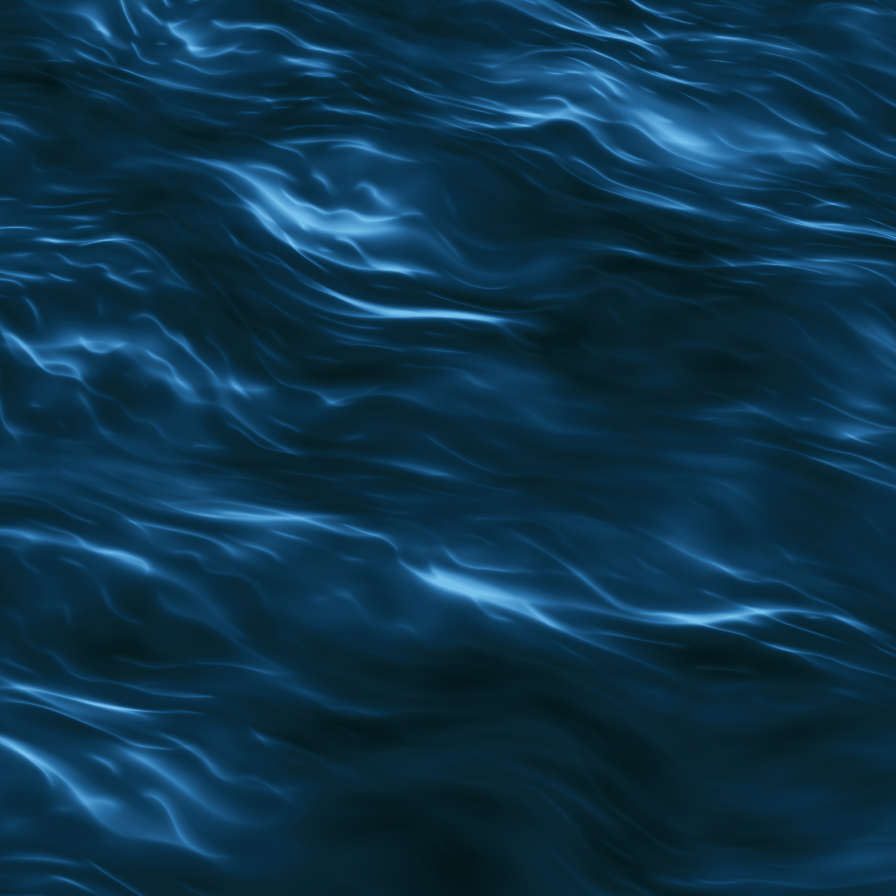
A WebGL 2 fragment shader for this texture:

```glsl
#version 300 es
precision highp float;

uniform vec2 u_resolution;
out vec4 fragColor;

const float TAU = 6.2831853;

vec2 gradientAt(vec2 cell) {
    float angle = TAU * fract(sin(dot(cell, vec2(127.1, 311.7))) * 43758.55);
    return vec2(cos(angle), sin(angle));
}

float gradientNoise(vec2 p) {
    vec2 cell = floor(p);
    vec2 f = p - cell;
    vec2 w = f * f * f * (f * (f * 6.0 - 15.0) + 10.0);
    float a = dot(gradientAt(cell), f);
    float b = dot(gradientAt(cell + vec2(1, 0)), f - vec2(1, 0));
    float c = dot(gradientAt(cell + vec2(0, 1)), f - vec2(0, 1));
    float d = dot(gradientAt(cell + vec2(1, 1)), f - vec2(1, 1));
    return mix(mix(a, b, w.x), mix(c, d, w.x), w.y);
}

// Stretches distance towards the horizon so that far waves shrink
vec2 toWaterPlane(vec2 uv, float nearScale, float recede) {
    float range = nearScale - recede * uv.y;
    return vec2((uv.x - 0.5) / range, -log(range) / recede);
}

vec2 tilt(vec2 p, float slope) {
    return vec2(p.x - slope * p.y, p.y + slope * p.x);
}

// Tapered crest: crisp on its near edge, fading softly up its back
float crest(vec2 p, float softness, float crispness) {
    float height = gradientNoise(p);
    float rise = gradientNoise(p + vec2(0.0, 0.1)) - height;
    float offset = sqrt(height * height + 0.0001) - 0.01;
    float falloff = height > 0.0 ? softness : crispness;
    return exp(-offset * falloff) * smoothstep(0.0, 0.11, rise);
}

float rippleSum(vec2 p, float gain) {
    float total = 0.0;
    float weight = 1.0;
    for (int i = 0; i < 3; i++) {
        total += weight * gradientNoise(p);
        p = tilt(p, 0.06) * 1.9 + vec2(13.7, 5.3);
        weight *= gain;
    }
    return total;
}

float crestSum(vec2 p, float gust) {
    float total = 0.0;
    float frequency = 1.0;
    float weight = 1.7;
    for (int i = 0; i < 3; i++) {
        float layer = float(i);
        vec2 q = tilt(p, 0.20 + 0.07 * layer);
        q = q * vec2(4.3, 14.0) * frequency + 17.3 * layer;
        total += weight * crest(q, 4.5, 12.0);
        frequency *= 1.85;
        weight *= 0.82;
    }
    return total * gust;
}

vec3 waterColor(float tone) {
    const vec3 shades[8] = vec3[8](
        vec3(0.01, 0.09, 0.11), vec3(0.03, 0.14, 0.18),
        vec3(0.03, 0.18, 0.27), vec3(0.05, 0.24, 0.37),
        vec3(0.10, 0.32, 0.49), vec3(0.14, 0.42, 0.63),
        vec3(0.29, 0.59, 0.80), vec3(0.46, 0.75, 0.92));
    const float stops[8] = float[8](-2.3, -1.17, -0.25, 0.46, 1.05, 1.6, 2.4, 3.7);
    vec3 color = shades[0];
    for (int i = 1; i < 8; i++) {
        float blend = clamp((tone - stops[i - 1]) / (stops[i] - stops[i - 1]), 0.0, 1.0);
        color = mix(color, shades[i], blend);
    }
    return color;
}

void main() {
    vec2 uv = gl_FragCoord.xy / u_resolution;
    vec2 water = toWaterPlane(uv, 1.45, 0.75);

    // Bend the wave trains
    water.y += 0.07 * gradientNoise(water * vec2(4.0, 6.0) + 31.0);
    water.x += 0.08 * gradientNoise(water * vec2(3.0, 8.0) + 57.0);

    // Broad swell, mid ripples and gust patches
    vec2 slanted = tilt(water, 0.24);
    float swell = gradientNoise(slanted * vec2(2.4, 6.5) + 7.0);
    float ripples = rippleSum(slanted * vec2(5.5, 17.0) + 83.0, 0.6);
    float patches = gradientNoise(slanted * vec2(2.8, 7.5) + 41.0);
    float gust = clamp(0.85 + 2.2 * patches + 0.4 * (uv.y - 0.5), 0.2, 1.8);

    float tone = -0.7 + 2.1 * swell + 1.5 * ripples + crestSum(water, gust);
    tone += 0.8 * (uv.y - 0.5);

    fragColor = vec4(waterColor(tone), 1.0);
}
```
